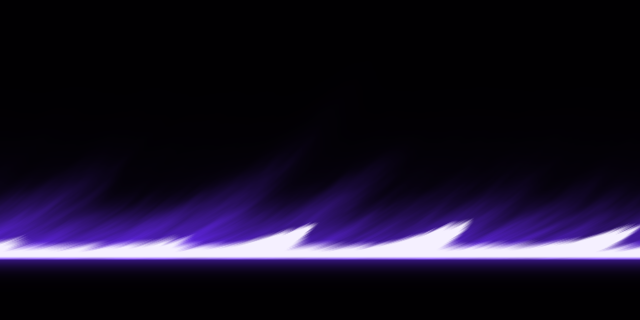
This background is drawn by a Shadertoy shader. Its source:

```glsl
// A white-hot horizon line with wind-swept violet flames above a black ground.

float hash(vec2 p) {
    p = fract(p * vec2(0.1031, 0.1173));
    p += dot(p, p.yx + 33.33);
    return fract((p.x + p.y) * p.x * 17.0);
}

float noise(vec2 p) {
    vec2 i = floor(p), f = fract(p);
    f = f * f * (3.0 - 2.0 * f);
    return mix(mix(hash(i), hash(i + vec2(1, 0)), f.x),
               mix(hash(i + vec2(0, 1)), hash(i + 1.0), f.x), f.y);
}

float fbm(vec2 p) {
    float sum = 0.0, amp = 0.53;
    for (int i = 0; i < 4; i++) {
        sum += amp * noise(p);
        p = p * 2.03 + 17.3;
        amp *= 0.5;
    }
    return sum;
}

// Flame tongues: position along the wind, body lift, white lift
const vec3 tongues[5] = vec3[5](
    vec3(-0.22, 0.065, 0.020), vec3(0.28, 0.090, 0.026),
    vec3(0.62, 0.045, 0.062), vec3(1.09, 0.050, 0.060),
    vec3(1.62, 0.050, 0.055));

void mainImage(out vec4 fragColor, in vec2 fragCoord) {
    vec2 p = fragCoord / iResolution.y;
    float h = p.y - 0.19;
    float up = max(h, 0.0);

    // Streamlines lie flat near the horizon and steepen with height
    float s = p.x - 1.1 * sqrt(up + 0.002);
    s += 0.025 * (noise(vec2(p.x * 5.0, up * 7.0) + 40.0) - 0.5);
    float streak = fbm(vec2(s * 9.0 + 30.0, up * 4.0 + 5.0));
    float fine = fbm(vec2(s * 26.0 + 70.0, up * 9.0 + 2.0));

    // Each tongue has a soft left side and a crisp right side
    float bodyTop = 0.135 + 0.09 * (streak - 0.4);
    float whiteTop = 0.036 + 0.022 * (fine - 0.5);
    for (int i = 0; i < 5; i++) {
        float d = s - tongues[i].x;
        float side = d > 0.0 ? 0.06 : 0.14;
        float lift = exp(-d * d / (side * side));
        bodyTop += tongues[i].y * lift;
        whiteTop += tongues[i].z * lift * lift * (0.55 + 0.9 * fine);
    }

    // Violet body, faint halo and the tall plume
    float body = exp(-pow(up / bodyTop, 2.6)) * (0.45 + 0.65 * streak + 0.45 * fine);
    float halo = 0.13 * exp(-pow(up / 0.27, 2.0)) * (0.6 + 0.8 * streak);
    float plume = exp(-pow((s - 0.27) / 0.07, 2.0)) * exp(-pow(up / 0.30, 2.0));
    float violet = body * 0.88 + halo + 0.18 * plume * (0.5 + streak);
    violet += 0.5 * exp(-up / 0.035);

    // White band, tapering into the tongues
    float white = 1.0 - smoothstep(whiteTop - 0.012, whiteTop + 0.024, h);

    // Sharp lower edge with a dim glow underneath
    float above = smoothstep(-0.004, 0.004, h);
    float under = 0.75 * exp(-pow(max(-h, 0.0) / 0.027, 1.3));
    violet = mix(under, violet, above);
    white *= smoothstep(-0.004, 0.010, h);

    vec3 color = vec3(0.004, 0.0, 0.008) + vec3(0.27, 0.105, 0.64) * violet;
    color = mix(color, vec3(0.96, 0.94, 1.0), white);
    fragColor = vec4(min(color, 1.0), 1.0);
}
```
